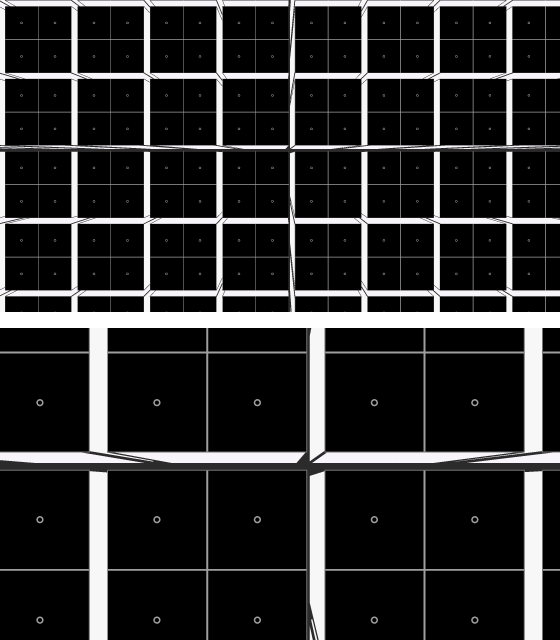
Top, the full canvas; bottom, a detail of the centre.
Write a WebGL 1 fragment shader that draws this pattern.

```glsl
precision highp float;

uniform vec2 u_resolution;

#define TILES_ACROSS 7.726
#define TILE_SHIFT vec2(-0.335, -0.395)
#define HALF_TILE 0.460
#define DEPTH_SCALE 1.5
#define SEAM_WIDTH 0.006
#define CROSS_WIDTH 0.0045
#define RING_OFFSET 0.231
#define RING_RADIUS 0.013
#define RING_STROKE 0.0035
#define SAMPLES 4

const vec3 BLACK = vec3(0.0);
const vec3 GAP = vec3(0.17);
const vec3 OUTLINE = vec3(0.45);
const vec3 DETAIL = vec3(0.62);
const vec3 SIDE_WALL = vec3(0.97);
const vec3 FLAT_WALL = vec3(0.97, 0.955, 0.98);

// Position inside the repeated cell, -0.5 to 0.5
vec2 cellLocal(vec2 p) {
    return fract(p - TILE_SHIFT + 0.5) - 0.5;
}

// Front of a block: rim, thin cross and four small rings
vec3 frontFace(vec2 local) {
    vec2 a = abs(local);
    float rim = step(HALF_TILE - 0.004, max(a.x, a.y));
    float cross = step(min(a.x, a.y), CROSS_WIDTH);
    float ring = step(abs(length(a - RING_OFFSET) - RING_RADIUS), RING_STROKE);
    vec3 color = mix(BLACK, DETAIL, max(cross, ring));
    return mix(color, OUTLINE, rim);
}

// Walls receding to the canvas centre: scale the point outward
// until it meets the front rim of the block that hides it
vec3 recedingWalls(vec2 p) {
    vec2 heading = vec2(p.x < 0.0 ? -1.0 : 1.0, p.y < 0.0 ? -1.0 : 1.0);
    float scale = 1.0;
    vec3 wall = SIDE_WALL;
    for (int i = 0; i < 5; i++) {
        vec2 local = cellLocal(p * scale);
        vec2 outside = step(vec2(HALF_TILE + 0.0005), abs(local));
        if (outside.x + outside.y < 0.5) break;
        vec2 toRim = mod(-HALF_TILE - local * heading, 1.0);
        vec2 grow = outside * toRim / max(abs(p), vec2(0.0001));
        wall = grow.x > grow.y ? SIDE_WALL : FLAT_WALL;
        scale += max(grow.x, grow.y);
    }
    if (scale > DEPTH_SCALE) return GAP;

    // Dark seam along the ray from the nearest block corner
    vec2 hit = p * scale;
    vec2 local = cellLocal(hit);
    vec2 corner = hit + sign(local) * HALF_TILE - local;
    vec2 ray = normalize(p);
    float seam = abs(corner.x * ray.y - corner.y * ray.x) / scale;
    return mix(GAP, wall, step(SEAM_WIDTH, seam));
}

vec3 blockGrid(vec2 p) {
    vec2 local = cellLocal(p);
    vec2 a = abs(local);
    if (max(a.x, a.y) < HALF_TILE) return frontFace(local);
    return recedingWalls(p);
}

void main() {
    // Average a grid of samples within each pixel
    vec3 color = vec3(0.0);
    for (int j = 0; j < SAMPLES; j++) {
        for (int i = 0; i < SAMPLES; i++) {
            vec2 jitter = (vec2(float(i), float(j)) + 0.5) / float(SAMPLES) - 0.5;
            vec2 p = (gl_FragCoord.xy + jitter - 0.5 * u_resolution) / u_resolution.x;
            color += blockGrid(p * TILES_ACROSS);
        }
    }
    gl_FragColor = vec4(color / float(SAMPLES * SAMPLES), 1.0);
}
```
